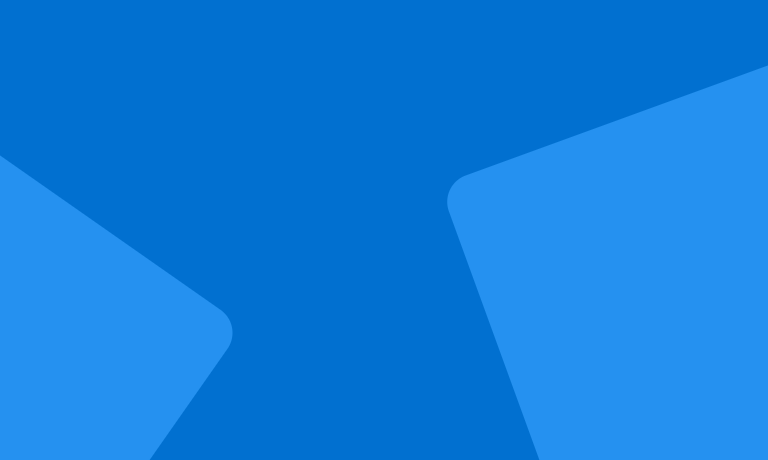
Write a Shadertoy shader that draws this background.

```glsl
// Two large tilted rounded squares in light blue on a flat deep blue background.

// Lengths are fractions of the canvas height, angles are in degrees.
const vec3 BACKGROUND_COLOR = vec3(0.004, 0.44, 0.816);
const vec3 SQUARE_COLOR = vec3(0.145, 0.57, 0.94);
const float HALF_SIDE = 0.5;
const float CORNER_RADIUS = 0.061;
const vec2 LEFT_CENTER = vec2(-0.1670, 0.1687);
const float LEFT_TILT = -35.0;
const vec2 RIGHT_CENTER = vec2(1.5960, 0.2988);
const float RIGHT_TILT = 20.0;

// Signed distance to a rounded square turned counterclockwise by tilt.
float tiltedSquare(vec2 point, vec2 center, float tilt) {
    float angle = radians(tilt);
    vec2 axis = vec2(cos(angle), sin(angle));
    vec2 offset = point - center;
    vec2 local = vec2(dot(offset, axis), dot(offset, vec2(-axis.y, axis.x)));
    vec2 edge = abs(local) - (HALF_SIDE - CORNER_RADIUS);
    return length(max(edge, 0.0)) + min(max(edge.x, edge.y), 0.0) - CORNER_RADIUS;
}

void mainImage(out vec4 fragColor, in vec2 fragCoord) {
    vec2 point = fragCoord / iResolution.y;
    float pixel = 1.0 / iResolution.y;

    // Union of both squares
    float leftSquare = tiltedSquare(point, LEFT_CENTER, LEFT_TILT);
    float rightSquare = tiltedSquare(point, RIGHT_CENTER, RIGHT_TILT);
    float squares = min(leftSquare, rightSquare);

    // Fill with an edge softened over one pixel
    float coverage = clamp(0.5 - squares / pixel, 0.0, 1.0);
    fragColor = vec4(mix(BACKGROUND_COLOR, SQUARE_COLOR, coverage), 1.0);
}
```
